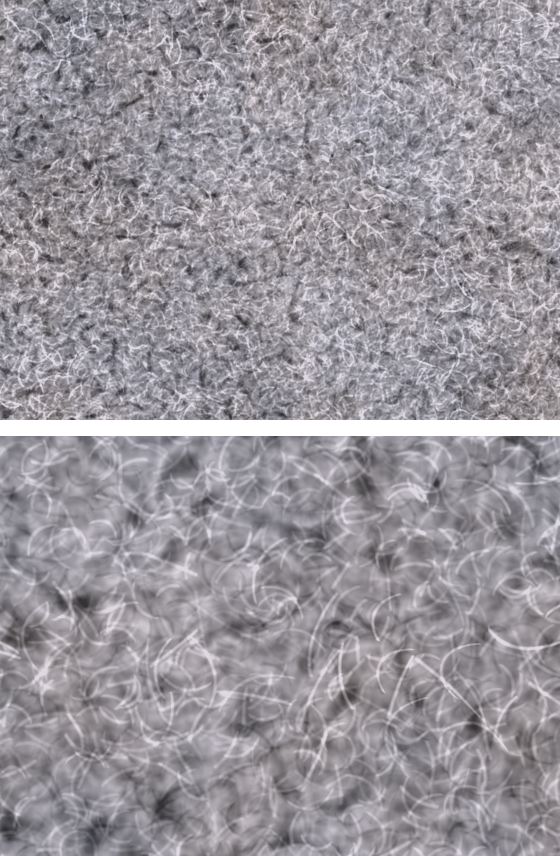
Top, the full canvas; bottom, a detail of the centre.
This texture is drawn by a Shadertoy shader. Its source:

```glsl
// Matted grey wool felt: soft tufts, dark pits, loose curved fibres and a few creases.

const vec3 WOOL_TINT = vec3(1.01, 0.985, 1.03);
const vec3 WARM_SHIFT = vec3(0.05, 0.01, -0.04);
const float BASE_TONE = 0.556;

vec3 hash3(vec2 cell) {
    vec3 h = fract(cell.xyx * vec3(0.1031, 0.1030, 0.0973));
    h += dot(h, h.yxz + 33.33);
    return fract((h.xxy + h.yzz) * h.zyx);
}

float cornerSlope(vec2 cell, vec2 offset) {
    float angle = 6.2832 * hash3(cell + 71.0).x;
    return dot(vec2(cos(angle), sin(angle)), offset);
}

// Gradient noise, about -0.7 to 0.7
float gradientNoise(vec2 p) {
    vec2 i = floor(p), f = fract(p);
    vec2 u = f * f * f * (f * (f * 6.0 - 15.0) + 10.0);
    vec2 e = vec2(1.0, 0.0);
    float low = mix(cornerSlope(i, f), cornerSlope(i + e, f - e), u.x);
    float high = mix(cornerSlope(i + e.yx, f - e.yx), cornerSlope(i + 1.0, f - 1.0), u.x);
    return mix(low, high, u.y);
}

mat2 rotation(float angle) {
    float c = cos(angle), s = sin(angle);
    return mat2(c, -s, s, c);
}

// Soft coverage of one bent fibre centred on the origin
float fibre(vec2 p, float angle, float halfLength, float bend, float width) {
    vec2 q = rotation(angle) * p;
    q.y -= bend * (q.x * q.x / halfLength - 0.4 * halfLength);
    float d = length(vec2(max(abs(q.x) - halfLength, 0.0), q.y));
    float soft = max(width, 1.2 / iResolution.y);
    return 1.0 - smoothstep(0.15 * soft, 1.5 * soft, d);
}

// One layer of scattered fibres; bias sets how many are darker than the wool
float fibreLayer(vec2 p, float cellSize, float reach, float width,
                 float flow, float spread, float bias, float seed) {
    vec2 home = floor(p / cellSize);
    float sum = 0.0;
    for (int y = -1; y <= 1; y++)
    for (int x = -1; x <= 1; x++) {
        vec2 cell = home + vec2(x, y);
        vec3 place = hash3(cell + seed);
        vec3 form = hash3(cell + seed + 157.0);
        vec2 offset = p - (cell + place.xy) * cellSize;
        float angle = flow + (place.z - 0.5) * spread;
        float halfLength = reach * mix(0.5, 1.0, form.x);
        sum += fibre(offset, angle, halfLength, (form.y - 0.5) * 1.1, width) * (form.z - bias);
    }
    return sum;
}

// Ragged fold along a segment
float crease(vec2 p, vec2 a, vec2 b, float width) {
    vec2 along = b - a;
    float t = clamp(dot(p - a, along) / dot(along, along), 0.0, 1.0);
    float d = length(p - a - along * t);
    float ragged = smoothstep(-0.25, 0.3, gradientNoise(p * 22.0));
    return exp(-d * d / (width * width)) * ragged;
}

void mainImage(out vec4 fragColor, in vec2 fragCoord) {
    vec2 p = fragCoord / iResolution.y;
    vec2 warp = vec2(gradientNoise(p * 17.0), gradientNoise(p * 17.0 + 40.0));
    vec2 q = p + 0.018 * warp;

    // Broad light and shade
    float tone = BASE_TONE;
    tone += 0.07 * gradientNoise(p * 2.3 + 5.0) + 0.09 * gradientNoise(p * 6.0 + 11.0);
    tone += 0.045 * (smoothstep(0.1, 1.2, p.x) - 0.5) * smoothstep(0.1, 0.7, p.y);

    // Tufts leaning to the upper right, with pits between them
    vec2 leaning = rotation(0.5) * q * vec2(0.9, 1.1);
    tone += 0.18 * gradientNoise(leaning * 42.0);
    tone += 0.19 * gradientNoise(q * 84.0 + 19.0);
    tone += 0.08 * gradientNoise(p * 165.0 + 7.0);
    float pits = smoothstep(0.1, 0.5, gradientNoise(q * vec2(32.0, 38.0) + 63.0));
    tone -= mix(0.24, 0.15, smoothstep(0.3, 1.2, p.x)) * pits;

    // Creases on the right and along the upper middle
    vec2 folded = p + 0.03 * warp;
    tone -= 0.16 * crease(folded, vec2(1.0, 0.84), vec2(1.33, 0.65), 0.012);
    tone -= 0.20 * crease(folded, vec2(1.02, 0.53), vec2(1.33, 0.36), 0.013);
    float seam = crease(folded, vec2(0.59, 0.69), vec2(0.63, 1.0), 0.018);
    tone += 0.05 * seam;

    // Dense short fur
    float flow = 0.6 + 2.4 * gradientNoise(p * 3.0 + 23.0);
    for (int i = 0; i < 6; i++) {
        float seed = 31.0 * float(i) + 3.0;
        vec2 shifted = rotation(float(i)) * p + 5.0;
        tone += 0.22 * fibreLayer(shifted, 0.024, 0.017, 0.0017, flow - float(i), 2.6, 0.35, seed);
    }

    // Loose pale hairs gathered in patches
    float patches = smoothstep(-0.25, 0.35, gradientNoise(p * 5.0 + 31.0));
    for (int i = 0; i < 3; i++) {
        float seed = 47.0 * float(i) + 211.0;
        tone += 0.26 * patches * fibreLayer(p, 0.06, 0.036, 0.0015, flow, 4.0, 0.0, seed);
    }

    // Slight warm and cool drift
    float warmth = gradientNoise(p * 3.5 + 77.0) + 0.5 * gradientNoise(p * 13.0) + 0.6 * seam;
    vec3 color = clamp(tone, 0.2, 0.86) * WOOL_TINT + 0.55 * warmth * WARM_SHIFT;
    fragColor = vec4(color, 1.0);
}
```
